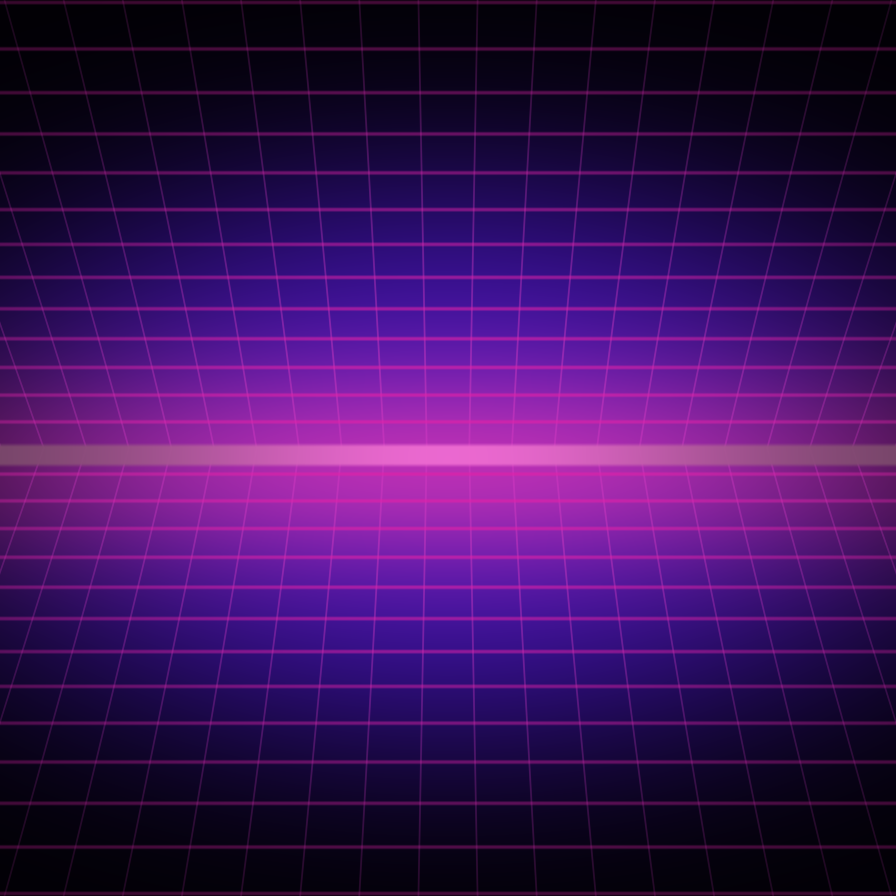
Reproduce this background procedurally as a three.js fragment shader.

```glsl
// Neon perspective grid mirrored about a glowing pink horizon over a violet haze.
varying vec2 vUv;

// Soft line coverage from the distance to its centre
float softLine(float dist, float halfWidth) {
  return 1.0 - smoothstep(halfWidth * 0.2, halfWidth * 1.6, dist);
}

// Violet glow with a pink core along the horizon
vec3 haze(vec2 p) {
  float radius = length(vec2(p.x * 0.57, p.y + 0.015));
  float violet = exp(-pow(radius / 0.33, 3.0));
  float pink = exp(-pow((p.y + 0.018) / 0.115, 2.0) - pow(p.x / 0.58, 2.0));
  vec3 colour = vec3(0.005, 0.0, 0.015);
  colour += vec3(0.25, 0.075, 0.68) * violet;
  colour += vec3(0.47, 0.11, 0.01) * pink;
  return colour;
}

// Rows spread apart as they leave the horizon
float gridRows(float height) {
  float rows = 0.0;
  for (int i = 1; i <= 13; i++) {
    float n = float(i);
    float rowHeight = n * (0.0288 + n * (0.000286 + n * 0.0000339));
    rows = max(rows, softLine(abs(height - rowHeight), 0.0021));
  }
  return rows;
}

// Columns fan out with distance from the horizon
float gridColumns(vec2 p) {
  float spacing = 0.0475 + 0.037 * abs(p.y);
  float dist = abs(fract(p.x / spacing) - 0.5) * spacing;
  return softLine(dist, 0.0011);
}

void main() {
  vec2 p = vUv - 0.5;
  vec3 colour = haze(p);

  // Grid, brightest near the middle
  float light = exp(-dot(p * vec2(0.9, 1.25), p * vec2(0.9, 1.25)) * 4.0);
  float columns = gridColumns(p) * (0.08 + 0.42 * light);
  float rows = gridRows(abs(p.y)) * (0.2 + 0.45 * light);
  colour = mix(colour, vec3(0.82, 0.22, 0.76), columns);
  colour = mix(colour, vec3(0.88, 0.13, 0.66), rows);

  // Horizon bar, greying towards the sides
  float barDist = abs(p.y + 0.008);
  float bar = 1.0 - smoothstep(0.0085, 0.0145, barDist);
  vec3 barColour = mix(vec3(0.40, 0.26, 0.35), vec3(0.93, 0.42, 0.82),
                       exp(-pow(p.x / 0.36, 2.0)));
  colour = mix(colour, barColour, bar * 0.95);

  gl_FragColor = vec4(colour, 1.0);
}
```
